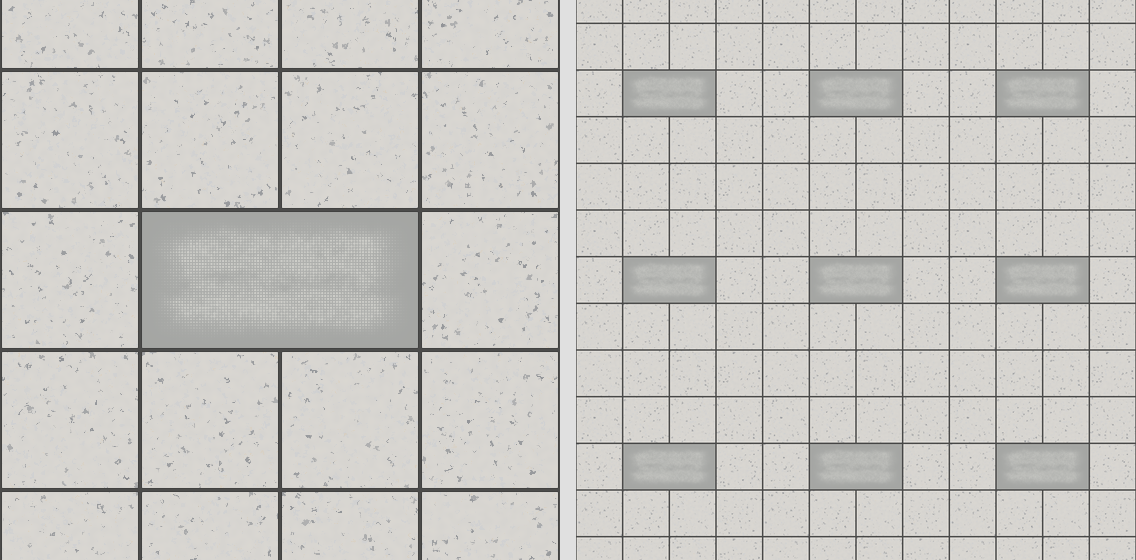
Left: one tile. Right: repeated 3 by 3.
A three.js fragment shader for this texture:

```glsl
// Speckled square floor tiles with dark grout around one double-width panel of fine halftone dots.
varying vec2 vUv;

const float TILES = 4.0;                      // tiles across and down
const float GROUT_HALF = 0.0037;              // half the grout width
const float CORNER = 0.0015;                  // corner rounding
const vec2 PANEL_HALF = vec2(0.25, 0.125);    // half size of the central panel cell
const vec2 DOTS = vec2(96.0, 48.0);           // halftone dots on the panel
const float WARP_CELLS = 192.0;               // noise cells that roughen the flecks

const vec3 TILE = vec3(0.845, 0.836, 0.818);
const vec3 FLECK_DARK = vec3(0.57, 0.58, 0.595);
const vec3 FLECK_BLUE = vec3(0.785, 0.80, 0.825);
const vec3 FLECK_WARM = vec3(0.86, 0.80, 0.71);
const vec3 GROUT_EDGE = vec3(0.225);
const vec3 GROUT_MID = vec3(0.30, 0.30, 0.295);
const vec3 PANEL = vec3(0.645, 0.65, 0.64);
const vec3 PANEL_DOT = vec3(0.81, 0.81, 0.79);

vec2 hash2(vec2 p) {
  vec3 q = fract(p.xyx * vec3(0.1031, 0.1030, 0.0973));
  q += dot(q, q.yzx + 33.33);
  return fract((q.xx + q.yz) * q.zy);
}

float corner(vec2 cell, vec2 offset, float period) {
  float a = 6.2832 * hash2(mod(cell, period) + 17.0).x;
  return dot(vec2(cos(a), sin(a)), offset);
}

// Gradient noise that wraps after a whole number of cells
float noise(vec2 p, float period) {
  vec2 i = floor(p), f = fract(p);
  vec2 w = f * f * f * (f * (f * 6.0 - 15.0) + 10.0);
  vec2 e = vec2(1.0, 0.0);
  float low = mix(corner(i, f, period), corner(i + e, f - e, period), w.x);
  float high = mix(corner(i + e.yx, f - e.yx, period), corner(i + 1.0, f - 1.0, period), w.x);
  return mix(low, high, w.y);
}

// Coverage of scattered, rotated, uneven flecks; radii are in cells
float flecks(vec2 uv, vec2 warp, float cells, float seed, float density, vec2 radii, float px) {
  vec2 p = uv * cells + warp * cells / WARP_CELLS;
  vec2 home = floor(p);
  float cover = 0.0;
  for (int y = -1; y <= 1; y++) {
    for (int x = -1; x <= 1; x++) {
      vec2 cell = home + vec2(float(x), float(y));
      vec2 id = mod(cell, cells) + seed;
      vec2 kind = hash2(id + 53.0);
      vec2 look = hash2(id + 131.0);
      vec2 d = p - cell - hash2(id);
      float a = 6.2832 * look.x;
      d = vec2(cos(a) * d.x + sin(a) * d.y, cos(a) * d.y - sin(a) * d.x);
      d.y *= 1.0 + 0.8 * look.y;
      float r = mix(radii.x, radii.y, kind.y * kind.y);
      float soft = 0.7 * px * cells;
      float shape = 1.0 - smoothstep(r - soft, r + soft, length(d));
      cover = max(cover, shape * step(kind.x, density) * mix(0.55, 1.0, look.y));
    }
  }
  return cover;
}

float boxDistance(vec2 p, vec2 halfSize) {
  vec2 d = abs(p) - halfSize + CORNER;
  return length(max(d, 0.0)) + min(max(d.x, d.y), 0.0) - CORNER;
}

vec3 tileColor(vec2 uv, float px) {
  vec2 n = uv * WARP_CELLS;
  vec2 warp = 1.5 * vec2(noise(n, WARP_CELLS), noise(n + 71.0, WARP_CELLS));
  vec3 c = TILE + 0.014 * noise(uv * 64.0, 64.0) * vec3(1.0, 0.8, 0.3);
  c = mix(c, FLECK_BLUE, 0.55 * flecks(uv, warp, 80.0, 211.0, 0.5, vec2(0.12, 0.42), px));
  c = mix(c, FLECK_WARM, 0.6 * flecks(uv, warp, 72.0, 397.0, 0.25, vec2(0.06, 0.16), px));
  return mix(c, FLECK_DARK, flecks(uv, warp, 56.0, 607.0, 0.42, vec2(0.07, 0.30), px));
}

vec3 panelColor(vec2 uv, float px) {
  vec2 s = (uv - 0.5) / PANEL_HALF * 0.5 + 0.5;

  // Two cloudy light bands that fade towards the rim
  vec2 rim = smoothstep(vec2(0.0), vec2(0.22, 0.3), min(s, 1.0 - s));
  float fade = rim.x * rim.y;
  vec2 band = (s.y - vec2(0.28, 0.72)) / 0.14;
  float bands = exp(-band.x * band.x) + exp(-band.y * band.y);
  float cloud = noise(uv * vec2(16.0, 32.0), 32.0) + 0.5 * noise(uv * 64.0, 64.0);
  float glow = fade * clamp(0.42 + 0.33 * bands + 0.35 * cloud, 0.0, 1.0);

  // Halftone dots grow with the glow
  vec2 grid = s * DOTS;
  float vary = hash2(floor(grid) + 809.0).x;
  float r = mix(0.16, 0.44, glow) * mix(0.88, 1.1, vary);
  float soft = 0.5 * px * DOTS.x / (2.0 * PANEL_HALF.x);
  float dots = 1.0 - smoothstep(r - soft, r + soft, length(fract(grid) - 0.5));
  vec3 base = PANEL + 0.055 * glow;
  return mix(base, PANEL_DOT, dots * smoothstep(0.0, 0.6, glow) * mix(0.75, 1.0, vary));
}

void main() {
  float px = fwidth(vUv.x);

  // Rows are shifted half a tile; the panel takes the place of two tiles
  vec2 cell = fract(vUv * TILES + vec2(0.0, 0.5)) - 0.5;
  vec2 center = vUv - 0.5;
  bool onPanel = all(lessThan(abs(center), PANEL_HALF));
  float d = onPanel ? boxDistance(center, PANEL_HALF - GROUT_HALF)
                    : boxDistance(cell / TILES, vec2(0.5 / TILES - GROUT_HALF));

  vec3 face = onPanel ? panelColor(vUv, px) : tileColor(vUv, px);
  vec3 grout = mix(GROUT_EDGE, GROUT_MID, smoothstep(0.0, 0.6 * GROUT_HALF, d));
  gl_FragColor = vec4(mix(face, grout, smoothstep(-0.5 * px, 0.5 * px, d)), 1.0);
}
```
